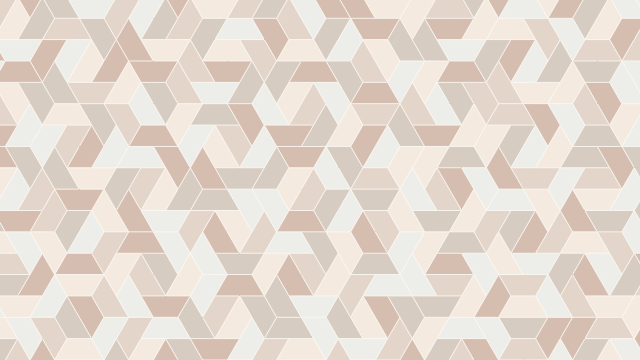
A WebGL 1 fragment shader for this pattern:

```glsl
precision highp float;
uniform vec2 u_resolution;

const float ROOT3 = 1.7320508;
const float SIXTH_TURN = 1.0471976;

float hash(vec2 p) {
  return fract(sin(dot(p, vec2(12.9898, 78.233))) * 43758.547);
}

vec3 palette(float i) {
  if (i < 0.5) return vec3(0.929, 0.929, 0.914);
  if (i < 1.5) return vec3(0.839, 0.800, 0.757);
  if (i < 2.5) return vec3(0.961, 0.918, 0.878);
  if (i < 3.5) return vec3(0.835, 0.741, 0.686);
  return vec3(0.890, 0.835, 0.792);
}

// Offset from the centre of the surrounding hexagon of side 2
vec2 hexOffset(vec2 p) {
  vec2 period = vec2(6.0, 2.0 * ROOT3);
  vec2 a = mod(p, period) - 0.5 * period;
  vec2 b = mod(p - 0.5 * period, period) - 0.5 * period;
  return dot(a, a) < dot(b, b) ? a : b;
}

// Trapezoid holding a triangle: xy is its hexagon, z its number, w its colour.
// Each hexagon is a ring of 18 triangles cut in threes, around a halved core.
vec4 trapezoidAt(vec2 centroid) {
  vec2 q = hexOffset(centroid);
  vec2 cell = floor((centroid - q) * 2.0 + 0.5);
  float sector = floor(atan(q.y, q.x) / SIXTH_TURN);
  float number;
  float order;
  if (length(q) < 0.9) {
    float turn = floor(hash(cell + 3.7) * 3.0);
    number = 6.0 + floor(mod(sector + turn + 6.0, 6.0) / 3.0);
    order = number - 3.0;
  } else {
    float angle = (sector + 0.5) * SIXTH_TURN;
    float along = dot(q, vec2(-sin(angle), cos(angle)));
    float shift = floor(hash(cell + 9.1) * 3.0);
    float index = sector * 3.0 + floor(along * 2.0 + 0.5) + shift + 19.0;
    number = floor((mod(index, 18.0) + 0.5) / 3.0);
    order = mod(number, 3.0);
  }
  float first = floor(hash(cell + 17.3) * 5.0);
  float stride = 1.0 + floor(hash(cell + 31.9) * 4.0);
  return vec4(cell, number, mod(first + stride * order, 5.0));
}

void main() {
  float pixel = 25.95 / u_resolution.x;
  vec2 p = gl_FragCoord.xy * pixel - vec2(0.216, 0.0);

  // Triangle of unit side under this point
  float row = p.y * 2.0 / ROOT3;
  vec2 skewed = vec2(p.x - 0.5 * row, row);
  vec2 part = fract(skewed);
  float up = part.x + part.y < 1.0 ? 1.0 : -1.0;
  vec2 middle = floor(skewed) + 0.5 - up / 6.0;
  vec2 centroid = vec2(middle.x + 0.5 * middle.y, middle.y * ROOT3 * 0.5);

  vec4 tile = trapezoidAt(centroid);
  vec3 color = palette(tile.w);

  // Nearest side shared with another trapezoid
  float edge = 1.0;
  vec3 beyond = color;
  for (int i = 0; i < 3; i++) {
    float angle = (float(i) * 2.0 - 1.5) * SIXTH_TURN;
    vec2 normal = up * vec2(cos(angle), sin(angle));
    vec4 other = trapezoidAt(centroid + normal * ROOT3 / 3.0);
    float d = ROOT3 / 6.0 - dot(p - centroid, normal);
    if (distance(tile.xyz, other.xyz) > 0.5 && d < edge) {
      edge = d;
      beyond = palette(other.w);
    }
  }
  color = mix(color, beyond, clamp(0.5 - edge / pixel, 0.0, 0.5));

  // Thin pale joint, averaged over the pixel
  float halfWidth = 0.018;
  float overlap = min(edge + 0.5 * pixel, halfWidth) - max(edge - 0.5 * pixel, -halfWidth);
  color = mix(color, vec3(0.985, 0.97, 0.95), clamp(overlap / pixel, 0.0, 1.0));

  gl_FragColor = vec4(color, 1.0);
}
```
